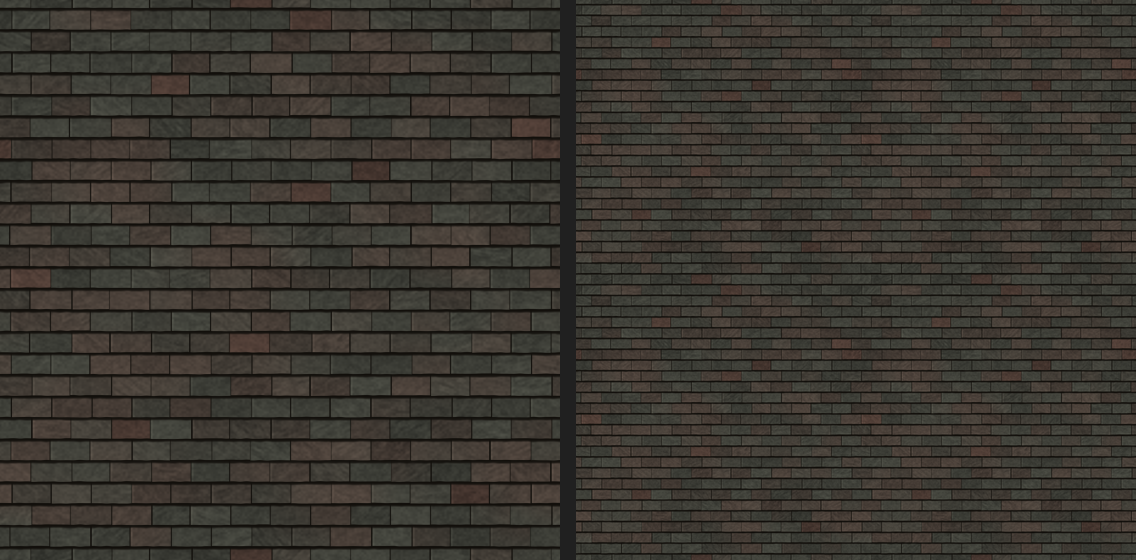
Left, the tile; right, the same tile 2 across and 2 down.
Give the GLSL for this texture, as a three.js fragment shader.

```glsl
#define GRID vec2(14.0, 26.0)
#define SHIFT vec2(0.27, 0.575)
#define TILE_ASPECT 1.857
#define SLATE vec3(0.258, 0.247, 0.226)
#define GAP_COLOR vec3(0.070, 0.060, 0.045)
#define WARM vec3(1.08, 0.97, 0.94)
#define COOL vec3(0.95, 1.01, 0.98)
#define JOINT_WIDTH 0.016
#define LIP_HEIGHT 0.050
#define TONE_SPREAD 0.20
#define GRAIN 0.26
#define STREAKS 0.20

varying vec2 vUv;

float hash(vec2 p) {
  vec3 q = fract(p.xyx * vec3(0.1031, 0.1030, 0.0973));
  q += dot(q, q.yzx + 33.33);
  return fract((q.x + q.y) * q.z);
}

vec2 wrapCell(vec2 cell, vec2 period) {
  return floor(mod(cell + 0.5, period));
}

// Value noise that repeats after a whole number of cells
float noise(vec2 p, vec2 period) {
  vec2 i = floor(p);
  vec2 f = p - i;
  f = f * f * (3.0 - 2.0 * f);
  float a = hash(wrapCell(i, period));
  float b = hash(wrapCell(i + vec2(1.0, 0.0), period));
  float c = hash(wrapCell(i + vec2(0.0, 1.0), period));
  float d = hash(wrapCell(i + vec2(1.0, 1.0), period));
  return mix(mix(a, b, f.x), mix(c, d, f.x), f.y);
}

float canvasNoise(vec2 period) {
  return noise(vUv * period, period);
}

// Brushed slate: stretched noise, turned at random for each tile
float streaks(vec2 local, vec2 id) {
  float angle = (hash(id + 41.0) - 0.5) * 1.8;
  vec2 along = vec2(cos(angle), sin(angle));
  vec2 p = local * vec2(TILE_ASPECT, 1.0);
  vec2 q = vec2(dot(p, along) * 2.5, dot(p, vec2(-along.y, along.x)) * 8.0);
  return noise(q + 100.0 * hash(id + 57.0), vec2(512.0)) - 0.5;
}

void main() {
  // Courses in running bond, with slightly uneven joints
  vec2 p = vUv * GRID - SHIFT;
  float row = floor(p.y);
  float height = p.y - row;
  p.x -= 0.5 * mod(row, 2.0);
  float joint = floor(p.x + 0.5);
  vec2 jointId = wrapCell(vec2(joint, row), GRID);
  float side = p.x - joint - (hash(jointId + 11.0) - 0.5) * 0.07;
  float column = side < 0.0 ? joint - 1.0 : joint;
  vec2 id = wrapCell(vec2(column, row), GRID);
  vec2 local = vec2(p.x - column, height);

  // Tone and tint of each tile, drifting in broad patches
  float patches = canvasNoise(vec2(5.0, 9.0)) - 0.5;
  float tone = 1.0 + TONE_SPREAD * (hash(id + 3.0) - 0.5) + 0.10 * patches;
  float warmth = hash(id + 23.0) + 0.7 * patches;
  vec3 tint = mix(COOL, WARM, smoothstep(0.2, 0.95, warmth));
  tint = mix(tint, vec3(1.15, 0.93, 0.89), step(0.96, hash(id + 71.0)));

  // Surface wear
  float grain = 0.6 * canvasNoise(vec2(230.0, 250.0))
              + 0.4 * canvasNoise(vec2(96.0, 130.0)) - 0.5;
  float streakAmount = STREAKS * mix(0.3, 1.3, hash(id + 37.0));
  tone += GRAIN * grain + streakAmount * streaks(local, id);
  tone += 0.06 * (0.5 - height);

  // Pale chipped edge beside some joints
  float rim = smoothstep(0.015, 0.03, side) * (1.0 - smoothstep(0.04, 0.09, side));
  tone += 0.16 * rim * step(0.6, hash(jointId + 83.0));
  vec3 color = SLATE * tint * tone;

  // Narrow joints of varied depth
  float gap = 1.0 - smoothstep(JOINT_WIDTH * 0.4, JOINT_WIDTH * 1.9, abs(side));
  gap *= mix(0.35, 0.95, hash(jointId + 19.0));
  color = mix(color, GAP_COLOR, gap);

  // Uneven lower lip, and the shadow from the course above
  float wave = noise(vec2(vUv.x * 84.0, wrapCell(vec2(0.0, row), GRID).y), vec2(84.0, GRID.y));
  float lip = LIP_HEIGHT * (0.45 + 0.6 * hash(id + 61.0) + 0.5 * wave);
  float under = 1.0 - smoothstep(lip - 0.02, lip + 0.045, height);
  float shadow = smoothstep(0.86, 0.985, height + 0.03 * (wave - 0.5));
  color = mix(color, GAP_COLOR, max(under, 0.92 * shadow));

  gl_FragColor = vec4(color, 1.0);
}
```
